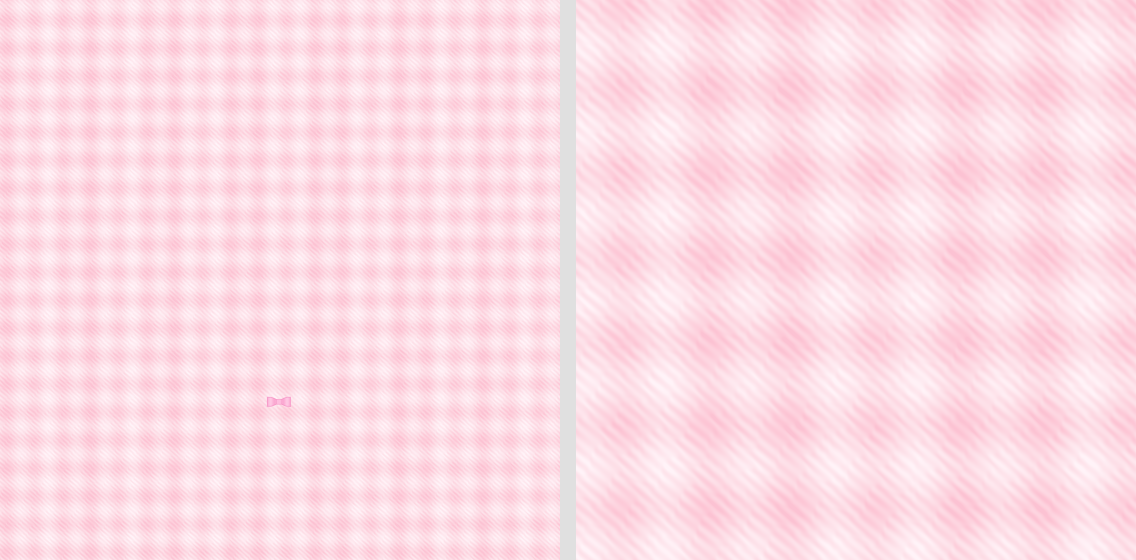
Left: the whole. Right: its middle third, enlarged.
This pattern is drawn by a Shadertoy shader. Its source:

```glsl
// Soft pink gingham cloth with a fine diagonal twill and one small ribbon bow.

const float TAU = 6.2831853;
const vec2 CHECKS = vec2(20.0, 20.0);        // repeats across and down
const vec2 BAND_PHASE = vec2(0.24, 0.27);    // centre of the pink bands in a cell
const float COLUMN_GROUPS = 7.0;             // slow swell over about three columns
const vec2 TWILL = vec2(110.0, 116.0);       // whole thread counts per canvas
const vec2 BREAKS = vec2(37.0, -34.0);       // gaps along the threads
const vec2 BOW_CENTRE = vec2(0.498, 0.2825);
const vec2 BOW_HALF = vec2(0.0212, 0.0088);

const vec3 WHITE = vec3(1.0, 0.954, 0.972);
const vec3 BLUSH = vec3(0.992, 0.868, 0.902);
const vec3 ROSE = vec3(0.990, 0.762, 0.826);

// Smooth 0..1 wave, 1 at the middle of each band
float band(float x, float count, float phase) {
    return 0.5 + 0.5 * cos(TAU * (x * count - phase));
}

// Layered sines with whole frequencies, so the result wraps; range -1..1
float wrappedNoise(vec2 uv, float scale) {
    float a = sin(TAU * dot(uv, vec2(3.0, 2.0) * scale) + 1.3);
    float b = sin(TAU * dot(uv, vec2(-2.0, 5.0) * scale) + 2.0 * a);
    float c = sin(TAU * dot(uv, vec2(7.0, -3.0) * scale) + 1.5 * b);
    return (a + b + c) / 3.0;
}

// Diagonal threads, faded where they become finer than the pixels
float twill(vec2 uv, vec2 count, float wobble) {
    float phase = dot(uv, count);
    float fade = 1.0 - smoothstep(0.5, 1.0, fwidth(phase));
    return sin(TAU * phase + wobble) * fade;
}

vec3 clothColour(float pinkness) {
    vec3 light = mix(WHITE, BLUSH, clamp(pinkness * 2.0, 0.0, 1.0));
    return mix(light, ROSE, clamp(pinkness * 2.0 - 1.0, 0.0, 1.0));
}

// Approximate distance to two flared loops that narrow towards the knot
float bowLoops(vec2 p, vec2 halfSize) {
    float x = abs(p.x);
    float flare = mix(0.45, 1.0, smoothstep(0.0, 0.75, x / halfSize.x));
    return max(x - halfSize.x, abs(p.y) - halfSize.y * flare);
}

float boxDistance(vec2 p, vec2 halfSize, float radius) {
    vec2 d = abs(p) - halfSize + radius;
    return length(max(d, 0.0)) + min(max(d.x, d.y), 0.0) - radius;
}

float fill(float distance, float edge) {
    return 1.0 - smoothstep(-edge, edge, distance);
}

vec3 addBow(vec3 base, vec2 p, float edge) {
    float loops = bowLoops(p, BOW_HALF);
    float knot = boxDistance(p, BOW_HALF * vec2(0.2, 0.5), 0.002);
    float folds = 0.5 + 0.5 * cos(abs(p.x) / BOW_HALF.x * 9.0);
    vec3 satin = mix(vec3(0.985, 0.66, 0.82), vec3(1.0, 0.78, 0.89), folds);
    vec3 trim = vec3(0.95, 0.54, 0.75);
    vec3 col = mix(base, satin, fill(loops, edge));
    col = mix(col, trim, 0.6 * fill(abs(loops + 0.0008) - 0.0007, edge));
    col = mix(col, vec3(1.0, 0.74, 0.87), fill(knot, edge));
    return mix(col, trim, 0.5 * fill(abs(knot) - 0.0005, edge));
}

void mainImage(out vec4 fragColor, in vec2 fragCoord) {
    vec2 uv = fragCoord / iResolution.xy;
    float edge = 0.75 / min(iResolution.x, iResolution.y);

    // Crossed soft bands, some columns a little deeper than others
    float columns = band(uv.x, CHECKS.x, BAND_PHASE.x);
    float rows = band(uv.y, CHECKS.y, BAND_PHASE.y);
    float swell = band(uv.x, COLUMN_GROUPS, 0.09) - 0.5;
    float pinkness = 0.17 + 0.34 * columns + 0.35 * rows + 0.12 * swell;

    // Uneven dye and threads broken into short streaks
    float unevenness = wrappedNoise(uv, 9.0);
    float gaps = sin(TAU * dot(uv, BREAKS) + 2.0 * unevenness);
    float threads = twill(uv, TWILL, 0.7 * unevenness);
    pinkness += 0.025 * unevenness;
    pinkness += threads * (0.15 + 0.05 * unevenness + 0.04 * gaps);

    vec3 col = clothColour(clamp(pinkness, 0.0, 1.0));
    col = addBow(col, uv - BOW_CENTRE, edge);
    fragColor = vec4(col, 1.0);
}
```
